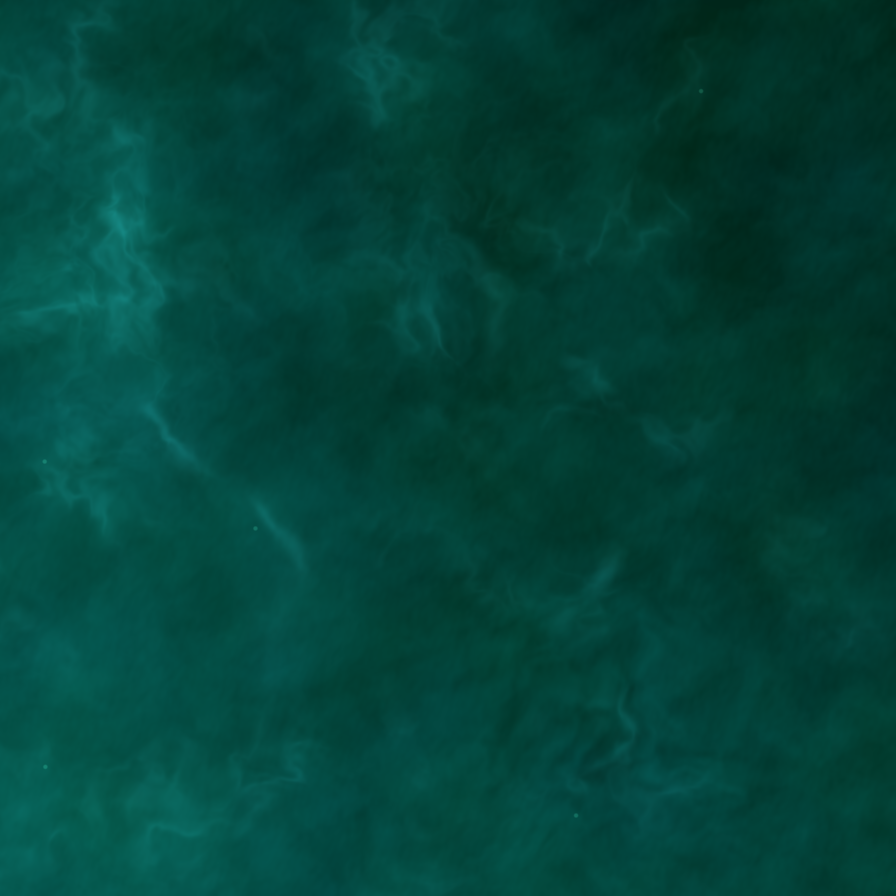
A three.js fragment shader for this texture:

```glsl
// Dark teal water-like haze, lit from the lower left and fading to the upper right.
// Layered gradient noise makes mottled clouds; warped ridges and a few wandering
// streaks make the pale wisps, with slanted ripples and fine grain on top.
varying vec2 vUv;

const vec3 DEEP_GREEN = vec3(0.000, 0.150, 0.105);
const vec3 MID_TEAL   = vec3(0.008, 0.270, 0.232);
const vec3 PALE_TEAL  = vec3(0.022, 0.385, 0.355);
const vec3 WISP_TINT  = vec3(0.040, 0.125, 0.140);

vec2 hash2(vec2 cell) {
  vec3 q = fract(cell.xyx * vec3(0.1031, 0.1030, 0.0973));
  q += dot(q, q.yzx + 33.33);
  return fract((q.xx + q.yz) * q.zy);
}

float cornerSlope(vec2 cell, vec2 offset) {
  return dot(hash2(cell) * 2.0 - 1.0, offset);
}

// Gradient noise, roughly -0.6 to 0.6
float noise(vec2 p) {
  vec2 i = floor(p);
  vec2 f = p - i;
  vec2 u = f * f * f * (f * (f * 6.0 - 15.0) + 10.0);
  vec2 e = vec2(1.0, 0.0);
  float low = mix(cornerSlope(i, f), cornerSlope(i + e, f - e), u.x);
  float high = mix(cornerSlope(i + e.yx, f - e.yx), cornerSlope(i + e.xx, f - e.xx), u.x);
  return mix(low, high, u.y);
}

float fbm(vec2 p) {
  float sum = 0.0;
  float amplitude = 1.0;
  for (int octave = 0; octave < 4; octave++) {
    sum += amplitude * noise(p);
    p = mat2(1.6, 1.2, -1.2, 1.6) * p + 7.3;
    amplitude *= 0.55;
  }
  return sum;
}

// Soft elliptical patch, 1 at its centre
float patchGlow(vec2 p, vec2 centre, vec2 radius) {
  vec2 d = (p - centre) / radius;
  return exp(-dot(d, d));
}

// Soft bright lines along the zero crossings of a noise field
float ridge(vec2 p, float sharpness) {
  float n = fbm(p) * sharpness;
  return 1.0 / (1.0 + n * n);
}

// Upright streak following pathX, fading out at both ends
float streak(vec2 p, float pathX, float midY, float halfLength, float width) {
  float across = (p.x - pathX) / width;
  float along = (p.y - midY) / halfLength;
  return exp(-across * across) * (1.0 - smoothstep(0.4, 1.0, abs(along)));
}

// Sparse round specks, one candidate per cell
float specks(vec2 p, float cells, float share) {
  vec2 cell = floor(p * cells);
  vec2 centre = 0.25 + 0.5 * hash2(cell + 19.0);
  float size = 1.0 - smoothstep(0.03, 0.09, length(fract(p * cells) - centre));
  return size * step(1.0 - share, hash2(cell + 53.0).x);
}

void main() {
  vec2 p = vUv;
  vec2 warp = vec2(fbm(p * 6.0 + 3.1), fbm(p * 6.0 + 21.7));
  vec2 bent = p + 0.045 * warp;
  vec2 slanted = vec2(p.x + 0.7 * p.y, p.y - 0.7 * p.x);

  // Broad light and mottled clouds
  float light = 0.43 - 0.41 * (p.x - 0.5) - 0.37 * (p.y - 0.5);
  light += 0.20 * fbm(p * 3.0 + 11.0) + 0.20 * fbm(bent * 8.0 + 4.0);
  light += 0.13 * fbm(slanted * vec2(6.0, 15.0) + 17.0);
  light += 0.10 * fbm(bent * 22.0 + 9.0);
  light += 0.20 * patchGlow(bent, vec2(0.11, 0.68), vec2(0.09, 0.19));
  light -= 0.08 * patchGlow(p, vec2(0.40, 0.60), vec2(0.20, 0.24));

  // Slanted ripples at the lower right
  float rippleArea = patchGlow(bent, vec2(0.69, 0.18), vec2(0.15, 0.14));
  float ripple = noise(slanted * vec2(20.0, 42.0) + 2.5 * warp);
  light += rippleArea * (0.38 * ripple - 0.03);

  // Wisps gathered in patches, stronger towards the left
  float gather = smoothstep(-0.05, 0.45, fbm(p * 5.0 + 31.0));
  float wisps = ridge(bent * 8.0 + 2.0, 9.0) * gather * mix(0.65, 0.40, p.x);
  wisps += 0.45 * ridge(bent * 13.0 + 8.0, 7.0) * patchGlow(bent, vec2(0.12, 0.70), vec2(0.12, 0.19));
  wisps += 0.35 * ridge(bent * 12.0 + 15.0, 7.0) * patchGlow(bent, vec2(0.50, 0.74), vec2(0.15, 0.13));

  // Three wandering streaks
  float longPath = 0.13 + 0.19 * (1.0 - smoothstep(0.38, 0.60, bent.y));
  float broken = smoothstep(-0.35, 0.35, noise(p * 13.0 + 6.0));
  wisps += 0.70 * broken * streak(bent, longPath, 0.54, 0.38, 0.013);
  wisps += 0.20 * streak(bent, longPath, 0.54, 0.40, 0.040);
  wisps += 0.75 * broken * streak(bent, 0.65 + 0.25 * (bent.y - 0.35), 0.35, 0.09, 0.016);
  float arcPath = 0.565 - 5.0 * (bent.y - 0.66) * (bent.y - 0.66);
  wisps += 0.45 * streak(bent, arcPath, 0.67, 0.08, 0.010);

  // Fine slanted grain
  float grain = noise(vec2(p.x * 140.0 - p.y * 50.0, p.y * 70.0 + p.x * 25.0));
  light += 0.060 * grain;

  light = clamp(light, 0.0, 1.1);
  vec3 color = mix(DEEP_GREEN, MID_TEAL, min(light * 2.0, 1.0));
  color += (PALE_TEAL - MID_TEAL) * max(light * 2.0 - 1.0, 0.0);
  color += WISP_TINT * wisps * (0.75 + 0.5 * broken);
  color.b += 0.030 * fbm(p * 4.5 + 47.0);
  color += vec3(0.06, 0.14, 0.11) * specks(p, 26.0, 0.003);
  gl_FragColor = vec4(clamp(color, 0.0, 1.0), 1.0);
}
```
